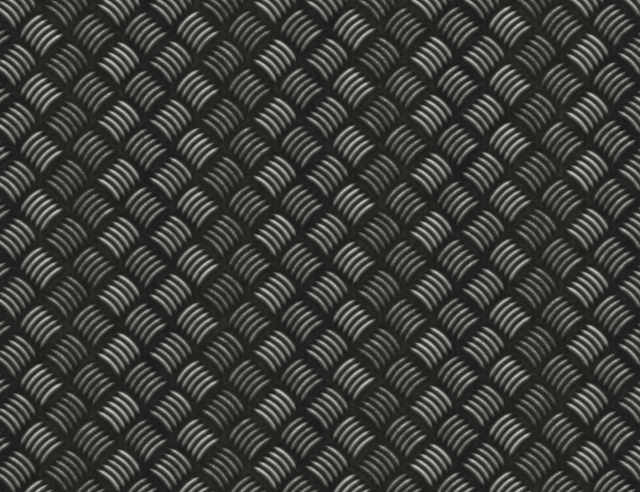
Give the GLSL for this texture, as a WebGL 2 fragment shader.

```glsl
#version 300 es
precision highp float;

uniform vec2 u_resolution;
out vec4 fragColor;

// Layout: lengths below are in units of one column pitch
const vec2 REPEATS = vec2(12.29, 11.0);      // per canvas width
const vec2 ANCHOR = vec2(0.4303, 0.4023);    // centre of one bundle
const float TILT = 0.018;                    // rise of the rows to the right
const float BARS_EACH_SIDE = 2.0;            // five bars in a bundle
const float BAR_SPACING = 0.134;
const float BAR_HALF_LENGTH = 0.34;
const float BAR_BOW = 0.075;
const float BODY_WIDTH = 0.047;
const float GLINT_WIDTH = 0.025;
const float GLINT_OFFSET = 0.010;

// Polish of three successive columns, for each bar direction
const vec3 POLISH_FALLING = vec3(1.0, 0.82, 0.52);
const vec3 POLISH_RISING = vec3(0.68, 0.94, 0.60);

const vec3 GROUND_DARK = vec3(0.118, 0.119, 0.112);
const vec3 GROUND_LIGHT = vec3(0.182, 0.181, 0.162);
const vec3 COOL_TINT = vec3(-0.006, -0.002, 0.008);
const vec3 WARM_TINT = vec3(0.010, 0.008, -0.006);
const vec3 GROOVE = vec3(0.095, 0.096, 0.090);
const vec3 BODY = vec3(0.37, 0.37, 0.35);
const vec3 GLINT = vec3(0.74, 0.74, 0.71);

float hash(vec2 p) {
    vec3 h = fract(vec3(p.xyx) * 0.1031);
    h += dot(h, h.yzx + 33.33);
    return fract((h.x + h.y) * h.z);
}

float cornerSlope(vec2 corner, vec2 offset) {
    float angle = 6.2832 * hash(corner);
    return dot(vec2(cos(angle), sin(angle)), offset);
}

// Gradient noise, roughly -0.7 to 0.7
float noise(vec2 p) {
    vec2 i = floor(p), f = fract(p);
    vec2 s = f * f * f * (f * (f * 6.0 - 15.0) + 10.0);
    vec2 e = vec2(1.0, 0.0);
    float low = mix(cornerSlope(i, f), cornerSlope(i + e, f - e), s.x);
    float high = mix(cornerSlope(i + e.yx, f - e.yx), cornerSlope(i + 1.0, f - 1.0), s.x);
    return mix(low, high, s.y);
}

float ridge(float d, float width) {
    return exp(-d * d / (width * width));
}

// Lays one bundle of bowed bars over the ground
vec3 addBundle(vec3 color, vec2 local, vec2 cell, float polish) {
    float along = (local.x - local.y) * 0.70711;
    float across = (local.x + local.y) * 0.70711;
    float reach = along / BAR_HALF_LENGTH;
    float bowed = across - BAR_BOW * (0.5 - reach * reach);
    float bar = clamp(round(bowed / BAR_SPACING), -BARS_EACH_SIDE, BARS_EACH_SIDE);
    float d = bowed - bar * BAR_SPACING;

    // Bars narrow and fade towards their ends
    float taper = 1.0 - smoothstep(0.55, 1.0, abs(reach));
    float width = mix(0.6, 1.0, taper);
    float body = ridge(d, BODY_WIDTH * width) * taper;
    float glint = ridge(d - GLINT_OFFSET, GLINT_WIDTH * width) * taper;

    // Worn bars are patchy; the upper ends catch more light
    float patches = noise(vec2(along * 5.0, bar * 3.7) + cell * 17.3);
    float grain = noise(local * 24.0 + cell * 9.1);
    float wear = 1.0 + (1.25 - polish) * (0.9 * patches + 0.7 * grain);
    float light = polish * wear * mix(0.85, 1.12, hash(cell * 3.1 + bar));
    float upper = mix(1.0, 0.42, smoothstep(-0.6, 0.9, reach));

    float inside = 1.0 - smoothstep(0.0, 0.12, abs(bowed) - BAR_SPACING * 2.3);
    float groove = inside * (1.0 - smoothstep(0.75, 1.1, abs(reach)));
    color = mix(color, GROOVE, 0.65 * groove);
    color = mix(color, BODY, clamp(body * light, 0.0, 1.0));
    return mix(color, GLINT, clamp(glint * light * upper, 0.0, 1.0));
}

void main() {
    vec2 p = gl_FragCoord.xy / u_resolution.x - ANCHOR;
    vec2 grid = vec2(p.x, p.y - TILT * p.x) * REPEATS;

    // Dull ground with mottling and a slow cool to warm drift
    float mottle = 0.55 * noise(grid * 2.3) + 0.5 * noise(grid * 9.0) + 0.35 * noise(grid * 21.0);
    float drift = 0.5 + 0.5 * cos(6.2832 * (grid.x + 0.8) / 3.0);
    vec3 color = mix(GROUND_DARK, GROUND_LIGHT, clamp(0.38 + 0.25 * drift + mottle, 0.0, 1.0));
    color += mix(COOL_TINT, WARM_TINT, drift);

    // Two interleaved lattices, the second mirrored
    for (int family = 0; family < 2; family++) {
        float shift = 0.5 * float(family);
        vec2 cell = floor(grid - shift + 0.5);
        vec2 local = (grid - shift - cell) * vec2(1.0, REPEATS.x / REPEATS.y);
        if (family == 1) local.x = -local.x;
        int column = int(mod(cell.x + 0.5, 3.0));
        float polish = family == 0 ? POLISH_FALLING[column] : POLISH_RISING[column];
        color = addBundle(color, local, cell + 40.0 + 60.0 * shift, polish);
    }
    fragColor = vec4(color, 1.0);
}
```
